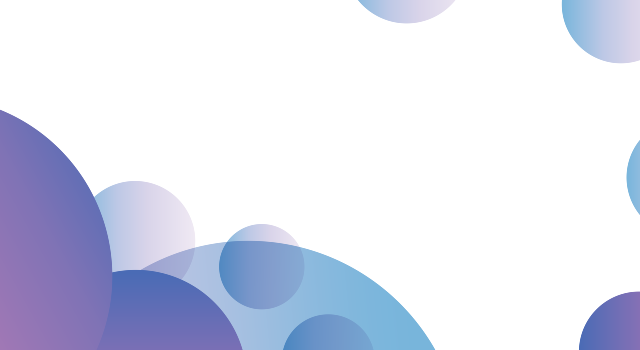
Write a Shadertoy shader that draws this background.

```glsl
// Overlapping gradient discs on white: pale bubbles and a broad sky disc
// tint each other by multiplication, then opaque violet discs sit on top.
// All lengths are in canvas heights, with the origin at the lower left.

const vec3 SKY = vec3(0.47, 0.71, 0.86);
const vec3 INDIGO = vec3(0.29, 0.42, 0.71);
const vec3 VIOLET = vec3(0.52, 0.44, 0.71);

// Smooth coverage of a disc: xy is its centre, z its radius
float discMask(vec2 p, vec3 disc) {
    float pixel = 1.0 / iResolution.y;
    return smoothstep(0.5 * pixel, -0.5 * pixel, length(p - disc.xy) - disc.z);
}

// Sky blue on the left, through lavender, to near white on the right
vec3 bubbleColour(float t) {
    vec3 lavender = vec3(0.74, 0.785, 0.90);
    vec3 lilac = vec3(0.85, 0.83, 0.915);
    vec3 pale = vec3(0.94, 0.915, 0.955);
    vec3 c = mix(SKY, lavender, clamp(t / 0.35, 0.0, 1.0));
    c = mix(c, lilac, clamp((t - 0.35) / 0.25, 0.0, 1.0));
    return mix(c, pale, clamp((t - 0.6) / 0.4, 0.0, 1.0));
}

void mainImage(out vec4 fragColor, in vec2 fragCoord) {
    vec2 p = fragCoord / iResolution.y;
    vec3 col = vec3(1.0);

    // Broad translucent disc along the bottom
    vec3 hill = mix(vec3(0.73, 0.77, 0.89), SKY,
                    smoothstep(0.38, 1.22, p.x + 0.1 * p.y));
    col *= mix(vec3(1.0), hill, discMask(p, vec3(0.710, -0.301, 0.613)));

    // Scattered bubbles
    vec3 bubbles[6] = vec3[6](
        vec3(1.162, 1.112, 0.179), vec3(1.774, 0.988, 0.169),
        vec3(1.960, 0.493, 0.170), vec3(0.386, 0.311, 0.172),
        vec3(0.748, 0.238, 0.122), vec3(0.938, -0.031, 0.133));
    for (int i = 0; i < 6; i++) {
        vec3 b = bubbles[i];
        float across = 0.5 + 0.5 * (p.x - b.x) / b.z;
        col *= mix(vec3(1.0), bubbleColour(across), discMask(p, b));
    }

    // Right corner disc, shaded from left to right
    vec3 corner = mix(INDIGO, VIOLET, clamp((p.x - 1.655) / 0.17, 0.0, 1.0));
    col = mix(col, corner, discMask(p, vec3(1.826, -0.005, 0.172)));

    // Lower disc, shaded from top to bottom
    vec3 lower = mix(VIOLET, INDIGO, clamp((p.y + 0.05) / 0.27, 0.0, 1.0));
    col = mix(col, lower, discMask(p, vec3(0.388, -0.089, 0.318)));

    // Large left disc, shaded along the diagonal from mauve to blue
    float diagonal = p.x + 0.55 * p.y;
    vec3 large = mix(vec3(0.63, 0.47, 0.71), vec3(0.50, 0.45, 0.71),
                     clamp(diagonal / 0.32, 0.0, 1.0));
    large = mix(large, vec3(0.36, 0.43, 0.71),
                clamp((diagonal - 0.32) / 0.23, 0.0, 1.0));
    col = mix(col, large, discMask(p, vec3(-0.192, 0.211, 0.513)));

    fragColor = vec4(col, 1.0);
}
```
